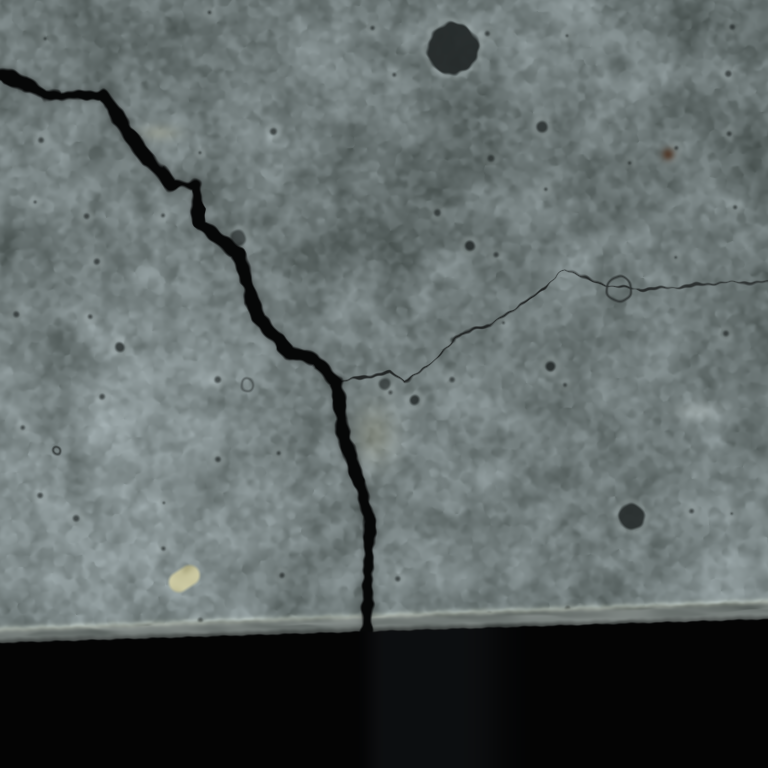
Give the GLSL for this texture, as a WebGL 1 fragment shader.

```glsl
precision highp float;
uniform vec2 u_resolution;

float hash(vec2 cell) {
  vec3 q = fract(cell.xyx * vec3(0.1031, 0.103, 0.0973));
  q += dot(q, q.yzx + 33.33);
  return fract((q.x + q.y) * q.z);
}

// Cellular noise: random tones blended around jittered cell centres
float cellTone(vec2 p) {
  float sum = 0.0, total = 0.0001;
  for (int j = -1; j <= 1; j++) {
    for (int i = -1; i <= 1; i++) {
      vec2 cell = floor(p) + vec2(float(i), float(j));
      vec2 away = p - cell - vec2(hash(cell + 17.0), hash(cell + 59.0));
      float weight = pow(max(0.0, 1.0 - dot(away, away) / 1.6), 3.0);
      sum += weight * hash(cell);
      total += weight;
    }
  }
  return sum / total - 0.5;
}

vec2 jitter(vec2 p, float amount) {
  vec2 q = p.yx;
  return amount * (sin(q * 140.0 + 3.0 * sin(p * 77.0)) + 0.5 * sin(q * 400.0 + p * 80.0));
}

float blob(vec2 p, vec2 centre, vec2 size) {
  vec2 q = (p - centre) / size;
  return exp(-dot(q, q));
}

float fill(float dist, float soft) {
  return 1.0 - smoothstep(-soft, soft, dist);
}

float segment(vec2 p, vec2 a, vec2 b) {
  vec2 ab = b - a;
  return length(p - a - ab * clamp(dot(p - a, ab) / dot(ab, ab), 0.0, 1.0));
}

float path(vec2 p, vec2 a, vec2 b, vec2 c, vec2 d, vec2 e) {
  return min(min(segment(p, a, b), segment(p, b, c)), min(segment(p, c, d), segment(p, d, e)));
}

float mainCrack(vec2 p) {
  vec2 bend = vec2(0.193, 0.79), knee = vec2(0.31, 0.671), fork = vec2(0.438, 0.502);
  float d = path(p, vec2(-0.02, 0.908), vec2(0.033, 0.893), vec2(0.059, 0.876), vec2(0.134, 0.876), bend);
  d = min(d, path(p, bend, vec2(0.224, 0.76), vec2(0.255, 0.758), vec2(0.261, 0.707), knee));
  d = min(d, path(p, knee, vec2(0.336, 0.586), vec2(0.376, 0.542), vec2(0.41, 0.531), fork));
  d = min(d, path(p, fork, vec2(0.449, 0.427), vec2(0.481, 0.329), vec2(0.479, 0.25), vec2(0.477, 0.17)));
  float thin = blob(p, vec2(0.09, 0.876), vec2(0.04)) + blob(p, vec2(0.24, 0.758), vec2(0.02));
  return d - 0.008 + 0.003 * thin + 0.001 * smoothstep(0.35, 0.25, p.y) + 0.006 * cellTone(p * 75.0);
}

float branchCrack(vec2 p) {
  vec2 rise = vec2(0.6, 0.566), fall = vec2(0.78, 0.63);
  float d = path(p, vec2(0.44, 0.503), vec2(0.508, 0.515), vec2(0.527, 0.504), vec2(0.557, 0.522), rise);
  d = min(d, path(p, rise, vec2(0.638, 0.577), vec2(0.708, 0.625), vec2(0.735, 0.65), fall));
  d = min(d, path(p, fall, vec2(0.835, 0.623), vec2(0.88, 0.626), vec2(0.94, 0.632), vec2(1.02, 0.633)));
  return d - 0.0012 - 0.001 * blob(p, vec2(0.64, 0.58), vec2(0.09)) + 0.004 * cellTone(p * 70.0);
}

// Dark hole with a faint worn rim; xyz is centre and radius
vec3 pit(vec3 col, vec2 p, vec3 hole, float depth) {
  float d = length(p - hole.xy + jitter(p, hole.z * 0.04)) - hole.z;
  float rim = (d - 0.004) / 0.004;
  return mix(col + 0.06 * depth * exp(-rim * rim), vec3(0.13, 0.15, 0.15), depth * fill(d, 0.0025));
}

vec3 ring(vec3 col, vec2 p, vec3 hole, float depth) {
  float d = abs(length(p - hole.xy + jitter(p, 0.0006)) - hole.z) - 0.0014;
  return mix(col, vec3(0.17, 0.19, 0.19), depth * fill(d, 0.0018));
}

vec3 scatteredPits(vec3 col, vec2 p, float count) {
  vec2 cell = floor(p * count);
  vec2 centre = (cell + 0.2 + 0.6 * vec2(hash(cell + 7.0), hash(cell + 31.0))) / count;
  float radius = mix(0.001, 0.004, hash(cell + 47.0));
  return pit(col, p, vec3(centre, radius), 0.65 * step(0.62, hash(cell + 83.0)));
}

vec3 concrete(vec2 p) {
  float tone = 0.52 + 0.18 * cellTone(p * 6.0) + 0.27 * cellTone(p * 17.0 + 9.0);
  tone += 0.28 * cellTone(p * 46.0 + 23.0) + 0.26 * cellTone(p * 130.0 + 41.0);
  // Broad stains, then pale areas
  tone -= 0.13 * blob(p, vec2(0.45, 0.73), vec2(0.16, 0.12)) + 0.16 * blob(p, vec2(0, 0.69), vec2(0.06));
  tone -= 0.1 * blob(p, vec2(0.6, 0.82), vec2(0.07)) + 0.12 * blob(p, vec2(0.77, 0.44), vec2(0.14, 0.09));
  tone -= 0.09 * blob(p, vec2(0.95, 0.85), vec2(0.2)) + 0.09 * blob(p, vec2(0.2, 1), vec2(0.25, 0.1));
  tone += 0.1 * blob(p, vec2(0.12, 0.38), vec2(0.25, 0.17)) + 0.09 * blob(p, vec2(0.65, 0.45), vec2(0.08));
  vec3 col = mix(vec3(0.23, 0.265, 0.255), vec3(0.66, 0.71, 0.72), tone);
  float cream = blob(p, vec2(0.488, 0.434), vec2(0.025, 0.035)) + blob(p, vec2(0.208, 0.827), vec2(0.024, 0.01));
  col += cream * vec3(0.07, 0.055, 0.02) + 0.14 * blob(p, vec2(0.908, 0.464), vec2(0.028, 0.012));
  return mix(col, vec3(0.3, 0.19, 0.12), 0.8 * blob(p, vec2(0.87, 0.799), vec2(0.008)));
}

void main() {
  vec2 p = gl_FragCoord.xy / u_resolution;
  float soft = max(0.0016, 0.8 / u_resolution.y);
  vec3 col = scatteredPits(concrete(p), p, 13.0);

  // Larger holes and the embedded stone
  col = pit(col, p, vec3(0.59, 0.937, 0.033), 0.92);
  col = pit(col, p, vec3(0.822, 0.327, 0.0165), 0.85);
  col = pit(col, p, vec3(0.31, 0.69, 0.01), 0.6);
  col = pit(col, p, vec3(0.706, 0.835, 0.007), 0.75);
  col = pit(col, p, vec3(0.612, 0.68, 0.006), 0.85);
  col = pit(col, p, vec3(0.717, 0.523, 0.006), 0.85);
  col = pit(col, p, vec3(0.54, 0.479, 0.006), 0.8);
  col = pit(col, p, vec3(0.501, 0.5, 0.007), 0.6);
  col = pit(col, p, vec3(0.156, 0.548, 0.006), 0.75);
  col = ring(col, p, vec3(0.074, 0.413, 0.005), 0.8);
  col = ring(col, p, vec3(0.322, 0.499, 0.008), 0.5);
  float stone = segment(p, vec2(0.233, 0.242), vec2(0.247, 0.251)) - 0.013;
  col = mix(col, vec3(0.72, 0.71, 0.56) + 0.3 * cellTone(p * 55.0), fill(stone, 0.003));

  // Fine branch
  float branch = fill(branchCrack(p + jitter(p, 0.0012)), soft);
  col = mix(col, vec3(0.1, 0.11, 0.11), branch * mix(0.9, 0.7, smoothstep(0.72, 1.0, p.x)));
  col = ring(col, p, vec3(0.806, 0.624, 0.016), 0.85);

  // Lower lip, main crack, dark gap
  float edge = p.y - 0.163 - 0.031 * p.x + jitter(p, 0.0005).y;
  float lip = edge - mix(0.018, 0.023, p.x);
  vec3 lipColor = vec3(0.43, 0.46, 0.45) + 0.2 * cellTone(p * vec2(25, 150));
  col = mix(col, lipColor * mix(0.65, 1.0, smoothstep(0.0, 0.008, edge)), fill(lip, 0.003));
  col += vec3(0.15, 0.15, 0.13) * exp(-lip * lip / 0.000016);
  float crack = mainCrack(p + jitter(p, 0.0009));
  col *= 1.0 - 0.2 * exp(-max(crack, 0.0) / 0.004);
  col = mix(col, vec3(0.022, 0.026, 0.027), fill(crack, soft * 1.3));
  float panel = smoothstep(0.465, 0.5, p.x) * (1.0 - smoothstep(0.6, 0.69, p.x));
  vec3 gap = vec3(0.014, 0.016, 0.017) + panel * vec3(0.035, 0.038, 0.044);
  gl_FragColor = vec4(clamp(mix(col, gap, fill(edge, soft)), 0.0, 1.0), 1.0);
}
```
